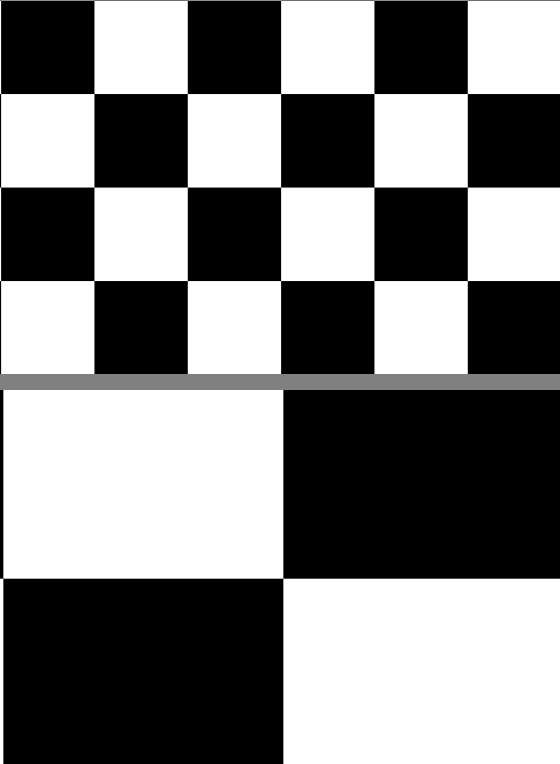
Top, the full canvas; bottom, a detail of the centre.
A Shadertoy shader for this pattern:

```glsl
// Black and white checkerboard, six squares across and four down, tiling on all sides.

const vec2 SQUARES = vec2(6.0, 4.0);      // even counts, so opposite edges join
const vec2 OFFSET = vec2(0.012, -0.006);  // slight shift of the grid, in squares
const vec3 BLACK = vec3(0.0);
const vec3 WHITE = vec3(1.0);

// Signed distance to the nearest square edge, changing sign at every edge
vec2 edgeDistance(vec2 p) {
    return 0.5 - abs(mod(p + 0.5, 2.0) - 1.0);
}

// Alternating -1 and 1 along each axis, averaged over one pixel
vec2 smoothStripes(vec2 p, vec2 pixelSize) {
    return clamp(2.0 * edgeDistance(p) / pixelSize, -1.0, 1.0);
}

// Coverage of the white squares, from 0 to 1
float checker(vec2 p, vec2 pixelSize) {
    vec2 stripes = smoothStripes(p, pixelSize);
    return 0.5 + 0.5 * stripes.x * stripes.y;
}

void mainImage(out vec4 fragColor, in vec2 fragCoord) {
    vec2 pixelSize = SQUARES / iResolution.xy;
    vec2 p = fragCoord * pixelSize - OFFSET;
    fragColor = vec4(mix(BLACK, WHITE, checker(p, pixelSize)), 1.0);
}
```
